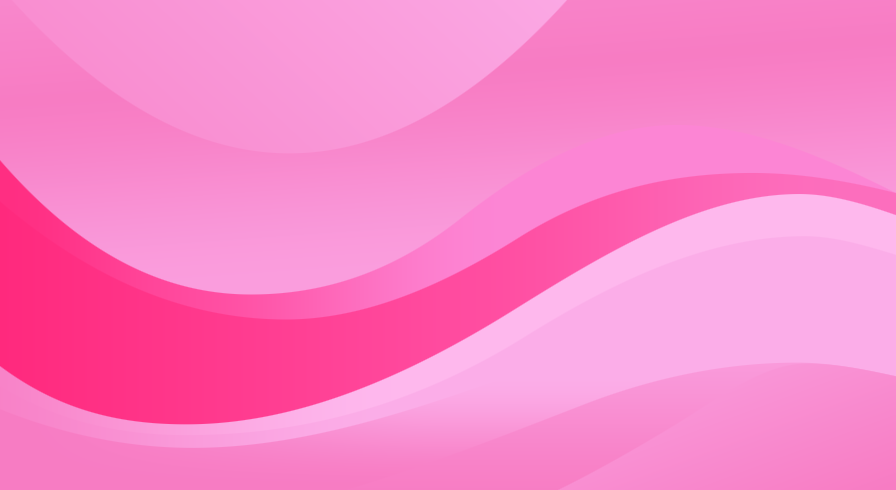
Write a Shadertoy shader that draws this background.

```glsl
// Flowing pink ribbons over a soft gradient, stacked from back to front.
// Each ribbon edge is a cubic Hermite curve through a few (x, y, slope) knots;
// everything below an edge is filled with its own gradient.

#define DEEP_PINK   vec3(1.00, 0.16, 0.49)
#define HOT_PINK    vec3(1.00, 0.29, 0.62)
#define WARM_PINK   vec3(0.99, 0.43, 0.74)
#define ORCHID      vec3(0.99, 0.52, 0.83)
#define ROSE        vec3(0.97, 0.485, 0.765)
#define SOFT_ROSE   vec3(0.98, 0.62, 0.87)
#define BLUSH       vec3(0.985, 0.68, 0.91)
#define PALE_BLUSH  vec3(0.995, 0.72, 0.93)

// Cubic between two knots given as (x, y, slope).
float hermite(float x, vec3 a, vec3 b) {
    float span = b.x - a.x;
    float t = clamp((x - a.x) / span, 0.0, 1.0);
    float s = 1.0 - t;
    return mix(a.y, b.y, t * t * (3.0 - 2.0 * t))
         + span * t * s * (a.z * s - b.z * t);
}

// Height of a smooth edge through five knots.
float edge(float x, vec3 a, vec3 b, vec3 c, vec3 d, vec3 e) {
    if (x < b.x) return hermite(x, a, b);
    if (x < c.x) return hermite(x, b, c);
    if (x < d.x) return hermite(x, c, d);
    return hermite(x, d, e);
}

// Antialiased coverage of the area below an edge.
float below(float y, float height) {
    float d = y - height;
    return clamp(0.5 - d / max(fwidth(d), 1e-5), 0.0, 1.0);
}

void mainImage(out vec4 fragColor, in vec2 fragCoord) {
    vec2 p = fragCoord / iResolution.xy;
    float x = p.x, y = p.y;

    // Backdrop: a tilted dark crease, lighter above and below it
    float crease = 0.79 + 0.13 * x - y;
    float lift = crease > 0.0 ? smoothstep(-0.05, 0.42, crease) - 0.03
                              : -crease * 1.6;
    vec3 col = mix(ROSE, SOFT_ROSE, clamp(lift, 0.0, 1.0));

    // Pale bowl hanging from the top
    float bowl = 0.687 + 3.26 * (x - 0.323) * (x - 0.323);
    vec3 bowlColor = mix(ROSE, BLUSH,
        clamp(0.28 + 0.85 * x + 0.5 * (y - 0.85), 0.0, 1.0));
    col = mix(col, bowlColor, 1.0 - below(y, bowl));

    // Back ribbon, hot pink turning to orchid
    float back = edge(x, vec3(0.0, 0.673, -2.11), vec3(0.28, 0.399, 0.0),
        vec3(0.514, 0.554, 1.45), vec3(0.755, 0.745, 0.0),
        vec3(1.0, 0.606, -0.92));
    vec3 backColor = mix(vec3(1.0, 0.18, 0.51), HOT_PINK,
        smoothstep(0.0, 0.23, x));
    backColor = mix(backColor, ORCHID, smoothstep(0.18, 0.56, x));
    col = mix(col, backColor, below(y, back));

    // Front ribbon, deep pink
    float front = edge(x, vec3(0.0, 0.589, -1.56), vec3(0.319, 0.348, 0.0),
        vec3(0.579, 0.515, 1.15), vec3(0.84, 0.647, 0.0),
        vec3(1.0, 0.606, -0.46));
    vec3 frontColor = mix(DEEP_PINK, HOT_PINK, clamp(x / 0.48, 0.0, 1.0));
    frontColor = mix(frontColor, WARM_PINK, smoothstep(0.45, 0.95, x));
    col = mix(col, frontColor, below(y, front));

    // Pale ribbon with a lighter rim, fading to rose at the left
    float rim = edge(x, vec3(0.0, 0.253, -1.37), vec3(0.208, 0.134, 0.0),
        vec3(0.573, 0.367, 1.14), vec3(0.892, 0.604, 0.0),
        vec3(1.0, 0.561, -0.64));
    float inner = edge(x, vec3(0.0, 0.212, -1.1), vec3(0.208, 0.112, 0.0),
        vec3(0.586, 0.313, 1.14), vec3(0.898, 0.518, 0.0),
        vec3(1.0, 0.48, -0.55));
    float fade = smoothstep(-0.12, 0.45, x);
    col = mix(col, mix(ROSE, PALE_BLUSH, fade), below(y, rim));
    col = mix(col, mix(ROSE, BLUSH, fade), below(y, inner));

    // Rose shade under the pale ribbon, dissolving upward
    float shade = edge(x, vec3(0.0, 0.165, -0.73), vec3(0.215, 0.086, 0.0),
        vec3(0.573, 0.236, 0.66), vec3(0.75, 0.32, 0.3),
        vec3(1.0, 0.3, 0.0));
    float glow = smoothstep(0.0, 0.24, y) * smoothstep(0.0, 0.5, x);
    col = mix(col, mix(ROSE, BLUSH, glow), below(y, shade));

    // Two overlapping hills at the lower right
    float hill = edge(x, vec3(0.0, -0.4, 1.0), vec3(0.39, 0.002, 0.55),
        vec3(0.651, 0.174, 0.71), vec3(0.89, 0.26, 0.0),
        vec3(1.0, 0.232, -0.4));
    vec3 hillColor = mix(ROSE, SOFT_ROSE, smoothstep(-0.05, 0.34, y));
    col = mix(col, hillColor, below(y, hill));

    float nearHill = edge(x, vec3(0.0, -0.7, 1.0), vec3(0.625, 0.002, 0.9),
        vec3(0.75, 0.129, 1.1), vec3(0.9, 0.258, 0.0),
        vec3(1.0, 0.232, -0.4));
    float light = clamp(0.5 + 2.2 * y - 1.5 * (x - 0.65), 0.0, 1.0);
    col = mix(col, mix(ROSE, SOFT_ROSE, light), below(y, nearHill));

    fragColor = vec4(col, 1.0);
}
```
